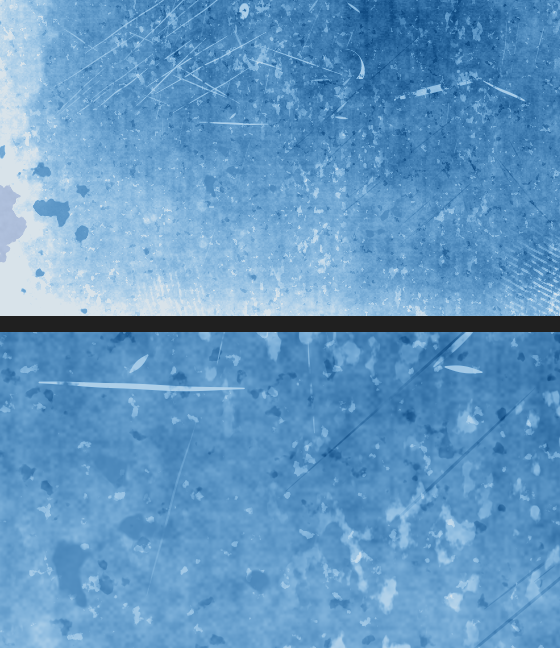
Top: the whole. Bottom: its middle third, enlarged.
Write a Shadertoy shader that draws this texture.

```glsl
// Worn blue painted wall: a broad tone map runs from pale left and lower edges
// to deep blue at the upper right. Mottling, flaking, scratches, spots and
// stains shift that tone, which a curved blue ramp then turns into colour.

float hash(vec2 p) {
    return fract(sin(dot(p, vec2(127.1, 311.7))) * 43758.5453);
}

float noise(vec2 p) {
    vec2 i = floor(p), f = fract(p);
    f = f * f * (3.0 - 2.0 * f);
    return mix(mix(hash(i), hash(i + vec2(1, 0)), f.x),
               mix(hash(i + vec2(0, 1)), hash(i + vec2(1, 1)), f.x), f.y);
}

float fbm(vec2 p) {
    float sum = 0.0, amp = 0.53;
    for (int i = 0; i < 4; i++) {
        sum += amp * noise(p);
        p = mat2(1.6, 1.2, -1.2, 1.6) * p + 7.3;
        amp *= 0.5;
    }
    return sum;
}

// Coverage of a shape whose signed distance is d
float cover(float d) {
    return clamp(0.5 - d * iResolution.y, 0.0, 1.0);
}

// Tapered stroke from a point along an angle
float stroke(vec2 p, vec2 start, float angle, float len, float width) {
    vec2 dir = vec2(cos(angle), sin(angle));
    float s = clamp(dot(p - start, dir), 0.0, len);
    float taper = 0.25 + 0.75 * sin(3.14 * s / len);
    return cover(length(p - start - dir * s) - width * taper);
}

// Random strokes that start inside a box
float scratches(vec2 p, int count, float seed, vec2 corner, vec2 size,
                float angle, float spread, float len, float width) {
    float m = 0.0;
    for (int i = 0; i < count; i++) {
        vec2 k = vec2(float(i) + 1.0, seed);
        vec2 start = corner + size * vec2(hash(k), hash(k + 17.0));
        float a = angle + spread * (hash(k + 31.0) - 0.5);
        float l = len * mix(0.25, 1.0, hash(k + 47.0));
        float strength = mix(0.4, 1.0, hash(k + 59.0));
        m = max(m, strength * stroke(p, start, a, l, width));
    }
    return m;
}

float glow(vec2 p, vec2 centre, float radius) {
    vec2 q = (p - centre) / radius;
    return exp(-dot(q, q));
}

void mainImage(out vec4 fragColor, in vec2 fragCoord) {
    vec2 p = fragCoord / iResolution.y;
    vec2 uv = fragCoord / iResolution.xy;
    float cloud = fbm(p * 3.5 + 2.0);
    float rough = fbm(p * 18.0);
    float fine = fbm(p * 62.0 + 9.0);

    // Broad tone: 0 is deep blue, 1 is near white
    float u = uv.x + 0.09 * (cloud - 0.5) + 0.04 * (rough - 0.5);
    float fall = smoothstep(0.92, 0.05, uv.y);
    float tone = 0.03 + 0.5 * exp(-4.0 * u);
    tone += fall * mix(0.48, 0.27, smoothstep(0.59, 0.66, u));
    tone += 0.4 * smoothstep(0.1, 0.03, u + 0.12 * (rough - 0.5));
    tone += 0.3 * smoothstep(0.13, 0.0, uv.y + 0.12 * (rough - 0.5));
    tone -= 0.14 * glow(p, vec2(1.25, 1.0), 0.3);
    tone -= 0.2 * glow(p, vec2(1.72, 0.22), 0.17);

    // Mottling, vertical wipe marks and grain
    tone += 0.38 * (cloud - 0.5) + 0.25 * (rough - 0.5) + 0.25 * (fine - 0.5);
    tone += 0.1 * (noise(p * vec2(75.0, 5.0)) - 0.5);
    tone += 0.05 * (noise(p * vec2(12.0, 150.0)) - 0.5);
    tone += 0.13 * (noise(p * 240.0) - 0.5);

    // Flaked paint and dark pits
    float worn = smoothstep(0.42, 0.66, fbm(p * vec2(6.0, 3.5) + 21.0));
    tone += 0.38 * worn * smoothstep(0.57, 0.7, fbm(p * vec2(58.0, 42.0) + 4.0));
    tone += 0.3 * smoothstep(0.7, 0.78, fbm(p * 75.0 + 40.0));
    tone -= 0.2 * smoothstep(0.69, 0.78, fbm(p * 50.0 + 70.0));

    // Round drying spots at the lower left
    for (int i = 0; i < 24; i++) {
        vec2 k = vec2(float(i), 5.0);
        vec2 centre = vec2(0.36, 0.13) + vec2(0.42, 0.22) * vec2(hash(k), hash(k + 9.0));
        float d = length(p - centre) - mix(0.007, 0.019, hash(k + 23.0));
        tone += 0.14 * smoothstep(0.004, -0.004, d + 0.012 * (fine - 0.5)) * (0.4 + rough);
    }

    // Hatched scrapes along the lower edge
    float combLeft = smoothstep(0.0, 0.7, sin(dot(p, vec2(340.0, 90.0)) + 4.0 * rough));
    float combRight = smoothstep(0.0, 0.7, sin(dot(p, vec2(170.0, 310.0)) + 3.0 * rough));
    tone += 0.22 * combLeft * glow(p, vec2(0.55, 0.07), 0.11) * smoothstep(0.35, 0.6, fine);
    tone += 0.5 * combRight * glow(p, vec2(1.73, 0.11), 0.12) * smoothstep(0.35, 0.6, fine);

    // Dark hairlines on the right
    float dark = scratches(p, 9, 3.0, vec2(0.85, 0.2), vec2(0.6, 0.3), 0.7, 0.12, 0.6, 0.0016);
    dark = max(dark, scratches(p, 8, 8.0, vec2(1.45, 0.3), vec2(0.25, 0.32), -1.0, 0.7, 0.22, 0.002));
    tone -= 0.2 * dark * smoothstep(0.3, 0.55, rough);

    // Pale scratches, chips and a chalky smear
    vec2 bent = p + 0.006 * (vec2(noise(p * 14.0), noise(p * 14.0 + 5.0)) - 0.5);
    float pale = scratches(bent, 15, 11.0, vec2(0.1, 0.62), vec2(0.45, 0.28), 0.66, 0.3, 0.42, 0.0017);
    pale = max(pale, scratches(bent, 7, 14.0, vec2(0.1, 0.68), vec2(0.8, 0.3), -0.48, 0.5, 0.28, 0.002));
    pale = max(pale, 0.6 * scratches(bent, 20, 19.0, vec2(0.3, 0.1), vec2(1.4, 0.8), 1.4, 0.5, 0.2, 0.0012));
    pale = max(pale, scratches(bent, 11, 25.0, vec2(0.65, 0.6), vec2(0.5, 0.4), 0.0, 3.0, 0.07, 0.0035));
    pale = max(pale, stroke(bent, vec2(0.63, 0.612), -0.02, 0.22, 0.003));
    pale = max(pale, 0.8 * stroke(bent, vec2(1.25, 0.685), 0.24, 0.28, 0.011) * smoothstep(0.4, 0.55, fine));
    pale = max(pale, stroke(bent, vec2(1.53, 0.745), -0.46, 0.17, 0.004));
    vec2 hook = bent - vec2(1.09, 0.785);
    float arc = abs(length(hook) - 0.06) - 0.009 * smoothstep(0.05, -0.04, hook.y);
    pale = max(pale, cover(arc) * step(-0.035, hook.y) * step(0.0, hook.x));
    pale = max(pale, cover(length((bent - vec2(0.772, 0.965)) * vec2(1.0, 0.65)) - 0.015));
    tone = mix(tone, max(tone, 0.86), 0.9 * pale * smoothstep(0.22, 0.45, fine));

    // Ink splashes near the left and right edges
    float splashZone = glow(p, vec2(0.21, 0.38), 0.13) + 0.8 * glow(p, vec2(1.69, 0.5), 0.1);
    splashZone += 0.7 * glow(p, vec2(0.02, 0.45), 0.09);
    float ink = smoothstep(0.77, 0.82, fbm(p * 15.0 + 33.0) + 0.22 * splashZone);
    tone = mix(tone, min(tone, 0.13), 0.75 * ink);

    // Blue ramp, bowed towards saturated mid tones
    tone = clamp(tone, -0.22, 1.08);
    vec3 colour = mix(vec3(0.20, 0.44, 0.65), vec3(0.80, 0.87, 0.92), tone);
    colour += vec3(0.0, 0.17, 0.28) * tone * (1.0 - tone);

    // Grey violet stain on the left edge
    float stain = length((p - vec2(0.015, 0.3)) * vec2(1.0, 0.55)) - 0.055 + 0.09 * (rough - 0.5);
    colour = mix(colour, vec3(0.66, 0.73, 0.85) + 0.05 * (fine - 0.5), 0.9 * cover(stain));

    fragColor = vec4(colour, 1.0);
}
```
